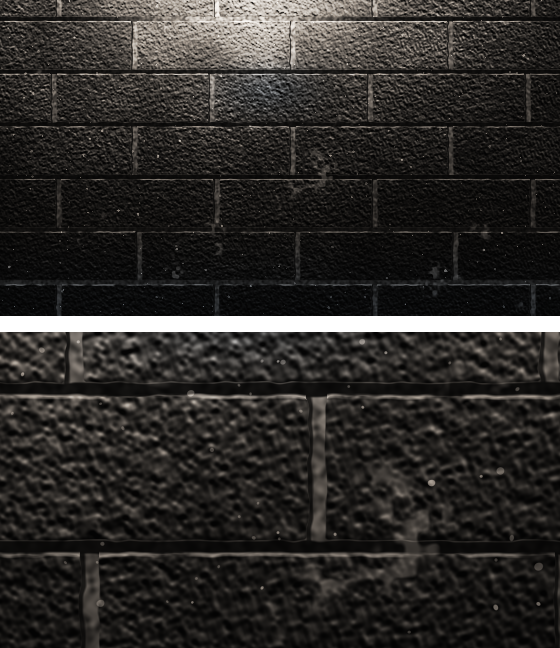
Top, the full canvas; bottom, a detail of the centre.
Reproduce this texture procedurally as a Shadertoy shader.

```glsl
// Dark, rough brick wall in running bond, lit from above by a warm lamp.

const vec2 PITCH = vec2(0.5, 0.16667);        // brick plus joint, in canvas heights
const vec2 HALF_JOINT = vec2(0.0095, 0.0075);
const vec2 WALL_ORIGIN = vec2(0.18, 0.106);
const vec2 LAMP = vec2(0.76, 1.03);
const vec3 WARM = vec3(1.04, 0.97, 0.90);
const vec3 COOL = vec3(0.93, 0.99, 1.05);
const mat2 TURN = mat2(0.8, 0.6, -0.6, 0.8);

float hash(vec2 p) {
    return fract(sin(dot(p, vec2(127.1, 311.7))) * 43758.5);
}

float noise(vec2 p) {
    vec2 i = floor(p), f = fract(p);
    f = f * f * (3.0 - 2.0 * f);
    float low = mix(hash(i), hash(i + vec2(1, 0)), f.x);
    float high = mix(hash(i + vec2(0, 1)), hash(i + vec2(1, 1)), f.x);
    return mix(low, high, f.y);
}

float fbm(vec2 p) {
    float sum = 0.0, amp = 0.5;
    for (int i = 0; i < 4; i++) {
        sum += amp * noise(p);
        p = TURN * p * 2.03 + 17.3;
        amp *= 0.5;
    }
    return sum;
}

float roundedBox(vec2 p, vec2 halfSize, float radius) {
    vec2 q = abs(p) - halfSize + radius;
    return length(max(q, 0.0)) + min(max(q.x, q.y), 0.0) - radius;
}

// Height of the pitted brick face, octaves turned to hide the lattice
float relief(vec2 p) {
    vec2 q = TURN * p;
    return 0.55 * noise(q * 115.0) + 0.45 * noise(TURN * q * 185.0 + 9.0);
}

// Upward-facing slopes catch the light, pits stay dark
float grainLight(vec2 p) {
    float h = relief(p);
    float slope = h - relief(p + vec2(0.001, 0.004));
    return clamp(0.88 + 2.0 * slope + 0.4 * (h - 0.5), 0.08, 2.2);
}

// Position inside the brick cell (xy) and the cell index (zw)
vec4 brickCell(vec2 p) {
    vec2 q = p - WALL_ORIGIN;
    float row = floor(q.y / PITCH.y);
    float evenRow = 1.0 - mod(row, 2.0);
    q.x -= evenRow * 0.5 * PITCH.x + 0.01 * cos(row * 1.05);
    vec2 id = vec2(floor(q.x / PITCH.x), row);
    return vec4(q - (id + 0.5) * PITCH, id);
}

float lampLight(vec2 p) {
    return 0.024 + 1.4 * exp(-4.7 * length((p - LAMP) * vec2(0.55, 1.0)));
}

// Sparse pale flecks, at most one per grid cell
float flecks(vec2 p, float cellSize, float density) {
    vec2 id = floor(p / cellSize);
    vec2 centre = 0.2 + 0.6 * vec2(hash(id + 3.1), hash(id + 7.7));
    float size = mix(0.0014, 0.0045, pow(hash(id + 5.3), 4.0));
    float d = length((fract(p / cellSize) - centre) * cellSize);
    return step(hash(id), density) * smoothstep(size + 0.0008, size - 0.0008, d);
}

void mainImage(out vec4 fragColor, in vec2 fragCoord) {
    vec2 p = fragCoord / iResolution.y;
    float pixel = 1.0 / iResolution.y;

    // Brick layout with slightly ragged edges
    vec2 wobble = vec2(noise(p * 70.0), noise(p * 70.0 + 31.0)) - 0.5;
    vec4 cell = brickCell(p + vec2(0.005, 0.0025) * wobble);
    vec2 local = cell.xy;
    vec2 halfBrick = 0.5 * PITCH - HALF_JOINT;
    float d = roundedBox(local, halfBrick, 0.004);
    float brickMask = smoothstep(pixel, -pixel, d);

    // Brick face: relief gains contrast as the light fades
    float light = lampLight(p);
    float contrast = mix(1.9, 0.7, smoothstep(0.05, 0.6, light));
    float tone = 0.88 + 0.24 * hash(cell.zw + 11.0);
    float patchy = 0.6 + 0.8 * fbm(p * 6.0);
    float brick = light * tone * patchy * pow(grainLight(p), contrast);
    brick *= mix(0.45, 1.0, smoothstep(0.0, 0.006, local.y + halfBrick.y));

    // Mortar: pale and gritty in upright joints, shaded in the beds
    float grit = 0.4 + 1.0 * noise(TURN * p * 140.0);
    float mortar = (1.3 * light + 0.12) * grit;
    float bed = smoothstep(-0.001, 0.002, abs(local.y) - halfBrick.y);
    float bedShade = mix(0.75, 0.12, smoothstep(0.02, 0.4, p.y));
    bedShade = mix(bedShade, 0.75, smoothstep(0.35, 0.9, light));
    float leftSide = smoothstep(-0.001, 0.002, local.x - halfBrick.x + 0.001);
    leftSide *= smoothstep(0.006, 0.003, local.x - halfBrick.x);
    mortar *= mix(1.0 - 0.75 * leftSide, bedShade, bed);

    // Thin lit upper lip of each brick, broken by wear
    float lip = smoothstep(0.0036, 0.0008, abs(local.y - halfBrick.y));
    lip *= step(abs(local.x), halfBrick.x) * smoothstep(0.25, 0.65, fbm(p * 32.0));
    float value = mix(mortar, brick, brickMask) + lip * (0.8 * light + 0.24);

    // Chalky stains and scattered flecks
    float stain = smoothstep(0.68, 0.78, fbm(p * 8.0 + 4.0));
    value += 0.35 * stain * smoothstep(0.45, 0.8, noise(p * 80.0)) * (0.4 + light);
    vec2 chipped = p + 0.003 * wobble;
    value += flecks(chipped, 0.06, 0.3) * (0.35 + 0.4 * light);
    value += flecks(chipped + 0.37, 0.023, 0.09) * (0.18 + 0.3 * light);

    // Warm lamp tint, cooler towards the foot, soft highlight roll-off
    vec3 tint = mix(COOL, WARM, smoothstep(0.0, 0.3, p.y));
    vec2 sheenOffset = (p - vec2(0.85, 0.71)) / vec2(0.15, 0.08);
    tint = mix(tint, COOL, 0.7 * exp(-dot(sheenOffset, sheenOffset)));
    vec3 color = tint * (0.012 + value);
    color = mix(color, 1.0 - 0.35 * exp(-2.0 * (color - 0.65)), step(0.65, color));
    fragColor = vec4(clamp(color, 0.0, 1.0), 1.0);
}
```
